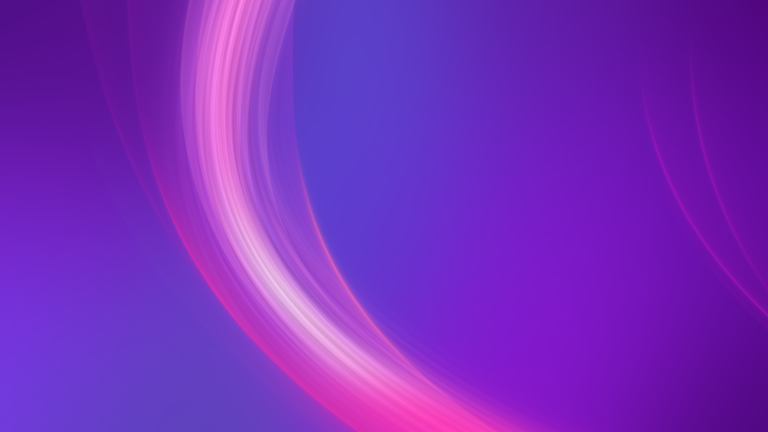
This background is drawn by a WebGL 1 fragment shader. Its source:

```glsl
precision highp float;
uniform vec2 u_resolution;

float hash(vec2 p) {
  return fract(sin(dot(p, vec2(127.1, 311.7))) * 4375.85);
}

float cornerSlope(vec2 cell, vec2 offset) {
  float angle = 6.2832 * hash(cell);
  return dot(vec2(cos(angle), sin(angle)), offset);
}

float gradientNoise(vec2 p) {
  vec2 i = floor(p), f = fract(p), e = vec2(1.0, 0.0);
  vec2 u = f * f * f * (f * (f * 6.0 - 15.0) + 10.0);
  float low = mix(cornerSlope(i, f), cornerSlope(i + e.xy, f - e.xy), u.x);
  float high = mix(cornerSlope(i + e.yx, f - e.yx), cornerSlope(i + 1.0, f - 1.0), u.x);
  return mix(low, high, u.y);
}

// Cubic through four x positions evenly spaced from top to bottom
float arcX(float t, vec4 knots) {
  float a = t - 1.0 / 3.0, b = t - 2.0 / 3.0, c = t - 1.0;
  return dot(knots, vec4(-4.5 * a * b * c, 13.5 * t * b * c, -13.5 * t * a * c, 4.5 * t * a * b));
}

// Signed distance to the arc, positive on its right
float arcDistance(vec2 p, vec4 knots) {
  float x = arcX(p.y, knots);
  float slope = (arcX(p.y + 0.01, knots) - x) / 0.01;
  return (p.x - x) / sqrt(1.0 + slope * slope);
}

float bell(float d, float width) {
  return exp(-d * d / (width * width));
}

float span(float t, float start, float end, float fade) {
  return smoothstep(start - fade, start + fade, t) * (1.0 - smoothstep(end - fade, end + fade, t));
}

// Crisp on one side, fading towards positive distance
float veil(float d, float width, float soft) {
  return smoothstep(-soft, soft, d) * exp(-max(d, 0.0) / width);
}

vec4 blob(vec2 p, vec2 center, float radius, vec3 color) {
  float weight = bell(length(p - center), radius) + 0.0001;
  return vec4(color * weight, weight);
}

vec3 backdrop(vec2 p) {
  vec4 sum = blob(p, vec2(0.05, 0.03), 0.38, vec3(0.29, 0.05, 0.51));
  sum += blob(p, vec2(0.36, 0.08), 0.30, vec3(0.37, 0.06, 0.57));
  sum += blob(p, vec2(0.08, 0.48), 0.30, vec3(0.47, 0.12, 0.76));
  sum += blob(p, vec2(0.0, 0.80), 0.30, vec3(0.49, 0.22, 0.95));
  sum += blob(p, vec2(0.30, 0.95), 0.32, vec3(0.35, 0.26, 0.72));
  sum += blob(p, vec2(0.82, 0.16), 0.34, vec3(0.35, 0.30, 0.83));
  sum += blob(p, vec2(0.80, 0.55), 0.30, vec3(0.35, 0.24, 0.81));
  sum += blob(p, vec2(1.27, 0.02), 0.32, vec3(0.36, 0.11, 0.63));
  sum += blob(p, vec2(1.36, 0.42), 0.36, vec3(0.47, 0.11, 0.79));
  sum += blob(p, vec2(1.28, 0.78), 0.38, vec3(0.54, 0.09, 0.82));
  sum += blob(p, vec2(1.75, 0.02), 0.34, vec3(0.30, 0.01, 0.46));
  sum += blob(p, vec2(1.75, 0.48), 0.30, vec3(0.37, 0.04, 0.60));
  sum += blob(p, vec2(1.78, 1.0), 0.34, vec3(0.28, 0.02, 0.46));
  return sum.rgb / sum.a;
}

// A thin bright rim with a translucent sheet on its right
vec3 addSheet(vec3 base, float d, float width, vec3 color, float fill, float rim, float soft) {
  base = mix(base, color, fill * veil(d, width, soft));
  return mix(base, color * 1.12, rim * exp(-abs(d) / 0.0035));
}

vec3 addFilaments(vec3 base, float d, float t, float soft) {
  for (int i = 0; i < 18; i++) {
    float id = float(i);
    float seed = hash(vec2(id, 3.7));
    float offset = mix(-0.10, 0.11, (id + seed) / 18.0) * mix(1.1, 0.65, t);
    offset += 0.014 * sin(4.0 * t + 6.2832 * seed);
    float side = seed > 0.45 ? 1.0 : -1.0;
    float light = hash(vec2(id, 9.1));
    vec3 color = mix(vec3(0.38, 0.20, 0.76), vec3(0.96, 0.52, 0.89), smoothstep(0.25, 0.7, light));
    float strength = mix(0.12, 0.25, light) * (1.0 - 0.7 * smoothstep(0.7, 1.0, t));
    base = mix(base, color, strength * veil((d - offset) * side, 0.022, soft));
  }
  return base;
}

void main() {
  vec2 p = gl_FragCoord.xy / u_resolution.y;
  p.y = 1.0 - p.y;
  float t = p.y;
  float soft = max(0.002, 1.0 / u_resolution.y);
  vec3 color = backdrop(p);

  // Faint arcs on the right
  float farArc = arcDistance(p, vec4(1.477, 1.516, 1.715, 2.153));
  float nearArc = arcDistance(p, vec4(1.602, 1.625, 1.773, 2.083));
  vec3 orchid = vec3(0.68, 0.08, 0.68);
  color = addSheet(color, farArc, 0.07, orchid, 0.17 * smoothstep(0.0, 0.5, t), 0.55 * span(t, 0.28, 0.85, 0.14), soft);
  color = addSheet(color, nearArc, 0.05, orchid, 0.12 * smoothstep(0.0, 0.4, t), 0.42 * span(t, 0.2, 0.62, 0.16), soft);
  color = mix(color, orchid, 0.12 * span(t, 0.5, 0.85, 0.15) * veil(farArc + 0.025, 0.025, soft));

  // Left sheets and their red rim
  float outer = arcDistance(p, vec4(0.174, 0.208, 0.398, 0.764));
  float middle = arcDistance(p, vec4(0.185, 0.287, 0.478, 0.80));
  float rim = arcDistance(p, vec4(0.296, 0.338, 0.491, 0.829));
  color = addSheet(color, outer, 0.07, vec3(0.43, 0.24, 0.73), 0.22 * smoothstep(0.2, 0.7, t), 0.12 * smoothstep(0.4, 0.8, t), soft);
  color = addSheet(color, middle, 0.05, vec3(0.62, 0.11, 0.65), 0.16, 0.28 * span(t, 0.25, 0.62, 0.15), soft);
  vec3 crimson = mix(vec3(0.62, 0.09, 0.66), vec3(0.90, 0.15, 0.62), smoothstep(0.2, 0.7, t));
  color = addSheet(color, rim, 0.09, crimson, 0.18 + 0.48 * smoothstep(0.2, 0.7, t), 0.12 + 0.5 * span(t, 0.45, 0.9, 0.2), soft);

  // Violet sheet behind the right rim
  float right = arcDistance(p, vec4(0.680, 0.6875, 0.803, 1.15));
  vec3 lilac = mix(vec3(0.50, 0.23, 0.80), vec3(0.82, 0.32, 0.82), smoothstep(0.25, 0.8, t));
  color = mix(color, lilac, 0.65 * veil(-right, 0.12, soft));
  color = mix(color, vec3(0.36, 0.30, 0.82), 0.22 * span(t, 0.3, 0.75, 0.15) * veil(right, 0.05, soft));

  // Main ribbon: glow, strands, then bright core
  float d = arcDistance(p, vec4(0.556, 0.513, 0.648, 1.055));
  float hot = smoothstep(0.72, 1.0, t);
  vec3 glow = mix(vec3(0.77, 0.24, 0.84), vec3(1.0, 0.18, 0.69), hot);
  color = mix(color, glow, 0.72 * bell(d + 0.02, mix(0.085, 0.10, hot)));
  color = addFilaments(color, d, t, soft);
  vec3 core = mix(vec3(0.96, 0.48, 0.86), vec3(0.93, 0.82, 0.91), span(t, 0.52, 0.83, 0.2));
  core = mix(core, vec3(1.0, 0.24, 0.72), smoothstep(0.82, 1.0, t));
  float coreWidth = mix(mix(0.062, 0.037, smoothstep(0.0, 0.5, t)), 0.065, hot);
  color = mix(color, core, 0.85 * bell(d, coreWidth));
  float streak = gradientNoise(vec2(d * 85.0, t * 2.2)) + 0.5 * gradientNoise(vec2(d * 190.0, t * 3.0));
  color += 0.13 * streak * bell(d - 0.01, 0.09) * (1.0 - 0.7 * hot);

  // Pink rim closing the ribbon on the right
  color = mix(color, vec3(0.98, 0.42, 0.72), 0.75 * span(t, 0.45, 0.84, 0.16) * exp(-abs(right) / 0.005));
  gl_FragColor = vec4(clamp(color, 0.0, 1.0), 1.0);
}
```
